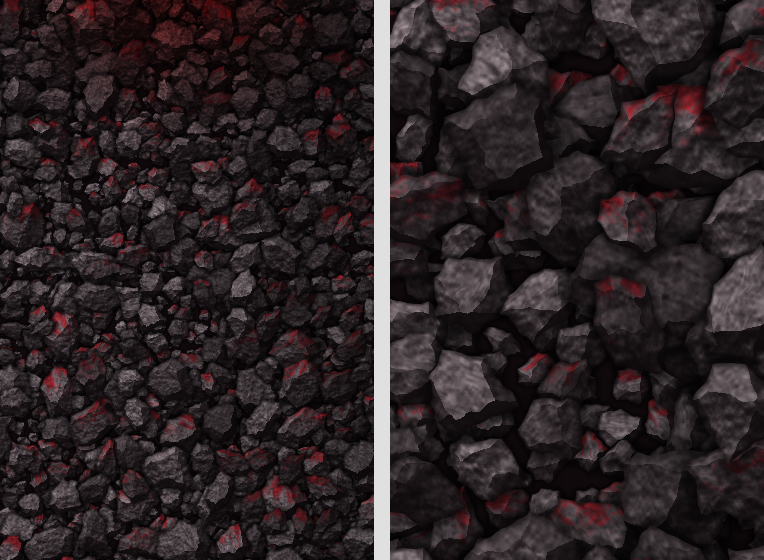
Left: the whole. Right: its middle third, enlarged.
Give the GLSL for this texture, as a Shadertoy shader.

```glsl
#define BIG_CELL 0.070
#define FACETS 7
#define EDGE_WARP 0.085
#define BUMP 2.0
#define GAIN 0.335
#define PAINT_CHANCE 0.36
#define SHADOW_REACH 0.18
#define SHADOW_FLOOR 0.50
#define LIGHT_DIR normalize(vec3(-0.32, 0.58, 0.70))
#define GAP_COLOR vec3(0.034, 0.019, 0.025)
#define COAL_TINT vec3(1.0, 0.93, 0.96)
#define PAINT_TINT vec3(1.30, 0.20, 0.27)

const float TAU = 6.2831853;

vec3 hash3(vec2 p) {
    vec3 q = fract(p.xyx * vec3(0.1031, 0.1030, 0.0973));
    q += dot(q, q.yxz + 33.33);
    return fract((q.xxy + q.yzz) * q.zyx);
}

float noise(vec2 p) {
    vec2 i = floor(p), f = fract(p);
    f = f * f * (3.0 - 2.0 * f);
    float low = mix(hash3(i).x, hash3(i + vec2(1, 0)).x, f.x);
    float high = mix(hash3(i + vec2(0, 1)).x, hash3(i + vec2(1, 1)).x, f.x);
    return mix(low, high, f.y);
}

float fbm(vec2 p) {
    float sum = 0.0, amp = 0.5;
    for (int i = 0; i < 4; i++) {
        sum += amp * noise(p);
        p = mat2(1.6, 1.2, -1.2, 1.6) * p + 17.3;
        amp *= 0.55;
    }
    return sum;
}

// Paints one jittered grid of faceted stones over the colour below
void rockLayer(vec2 uv, float cell, float keep, float seed, vec2 bump, float grain, inout vec3 col) {
    vec2 g = uv / cell + seed;
    float blur = 0.8 / (iResolution.y * cell);
    g += EDGE_WARP * (vec2(noise(g * 7.0), noise(g * 7.0 + 41.0)) - 0.5);
    vec2 home = floor(g);

    for (int j = 1; j >= -1; j--)
    for (int i = -1; i <= 1; i++) {
        vec2 id = home + vec2(i, j);
        vec3 place = hash3(id + seed);
        if (place.z > keep) continue;
        vec3 form = hash3(id + seed + 71.3);
        vec3 look = hash3(id + seed + 139.7);

        vec2 p = g - id - 0.5 - (place.xy - 0.5) * 0.6;
        float turn = form.x * TAU;
        mat2 rot = mat2(cos(turn), -sin(turn), sin(turn), cos(turn));
        vec2 q = rot * p;
        q.y *= 1.0 + 0.7 * form.y;
        float size = mix(0.52, 0.76, form.z);

        // Tilted top plane cut by sloping sides
        vec2 tilt = (look.xy - 0.5) * 0.9;
        float height = size * 0.34 + dot(q, tilt);
        vec2 slope = -tilt;
        float d = -1.0;
        for (int k = 0; k < FACETS; k++) {
            vec3 r = hash3(id * 3.0 + seed + float(k) * 19.1);
            float a = (float(k) + 0.6 * r.x) / float(FACETS) * TAU;
            vec2 dir = vec2(cos(a), sin(a));
            float side = dot(q, dir) - size * mix(0.65, 1.0, r.y);
            float steep = mix(0.45, 1.9, r.z);
            d = max(d, side);
            if (-side * steep < height) {
                height = -side * steep;
                slope = dir * steep;
            }
        }

        // Contact shadow, then the lit stone
        col *= mix(SHADOW_FLOOR, 1.0, smoothstep(0.0, SHADOW_REACH, d));
        if (d > blur) continue;
        float vein = noise(q * vec2(7.0, 24.0) + id * 5.7);
        vec3 n = normalize(vec3(slope * rot + bump, 1.0));
        float lit = max(dot(n, LIGHT_DIR), 0.0);
        float lum = GAIN * (0.08 + 0.92 * pow(lit, 1.9)) * mix(0.55, 1.15, look.z);
        lum *= mix(0.68, 1.32, grain) * mix(0.82, 1.18, vein);
        lum *= mix(0.5, 1.0, smoothstep(0.0, 0.08, -d));
        vec3 stone = GAP_COLOR + lum * COAL_TINT;

        // Streaky red paint on the upper faces of some stones
        float streak = noise(q * vec2(3.0, 8.0) + id * 5.7) * 0.5 + grain * 0.35;
        float paint = smoothstep(0.44, 0.82, streak + 0.42 * p.y / size);
        paint *= step(fract(place.z * 37.0 + look.x), PAINT_CHANCE);
        stone = mix(stone, GAP_COLOR + lum * PAINT_TINT, paint * 0.9);
        col = mix(col, stone, smoothstep(blur, -blur, d));
    }
}

void mainImage(out vec4 fragColor, in vec2 fragCoord) {
    vec2 uv = fragCoord / iResolution.y;
    float across = fragCoord.x / iResolution.x;

    // Crusty surface relief shared by all stones
    vec2 s = uv * 105.0;
    float relief = fbm(s);
    vec2 bump = BUMP * (relief - vec2(fbm(s + vec2(0.3, 0.0)), fbm(s + vec2(0.0, 0.3))));
    float grain = clamp(0.5 + 1.6 * (noise(uv * 380.0) * 0.5 + relief * 0.5 - 0.48), 0.0, 1.0);

    // Rubble first, large stones last
    vec3 col = GAP_COLOR * 1.6;
    rockLayer(uv, BIG_CELL * 0.36, 1.0, 11.0, bump, grain, col);
    rockLayer(uv, BIG_CELL * 0.60, 0.9, 47.0, bump, grain, col);
    rockLayer(uv, BIG_CELL, 0.74, 83.0, bump, grain, col);
    rockLayer(uv, BIG_CELL * 0.72, 0.25, 127.0, bump, grain, col);

    // Uneven light: dim top and right edge, red glow at the top
    col *= mix(1.10, 0.82, smoothstep(0.55, 1.0, uv.y));
    col *= mix(1.08, 0.82, smoothstep(0.3, 1.0, across));
    vec2 away = (vec2(across, uv.y) - vec2(0.48, 1.02)) / vec2(0.32, 0.16);
    float glow = exp(-dot(away, away));
    col = mix(col, col * vec3(1.35, 0.3, 0.3), glow * 0.8);
    fragColor = vec4(clamp(col, 0.0, 1.0), 1.0);
}
```
